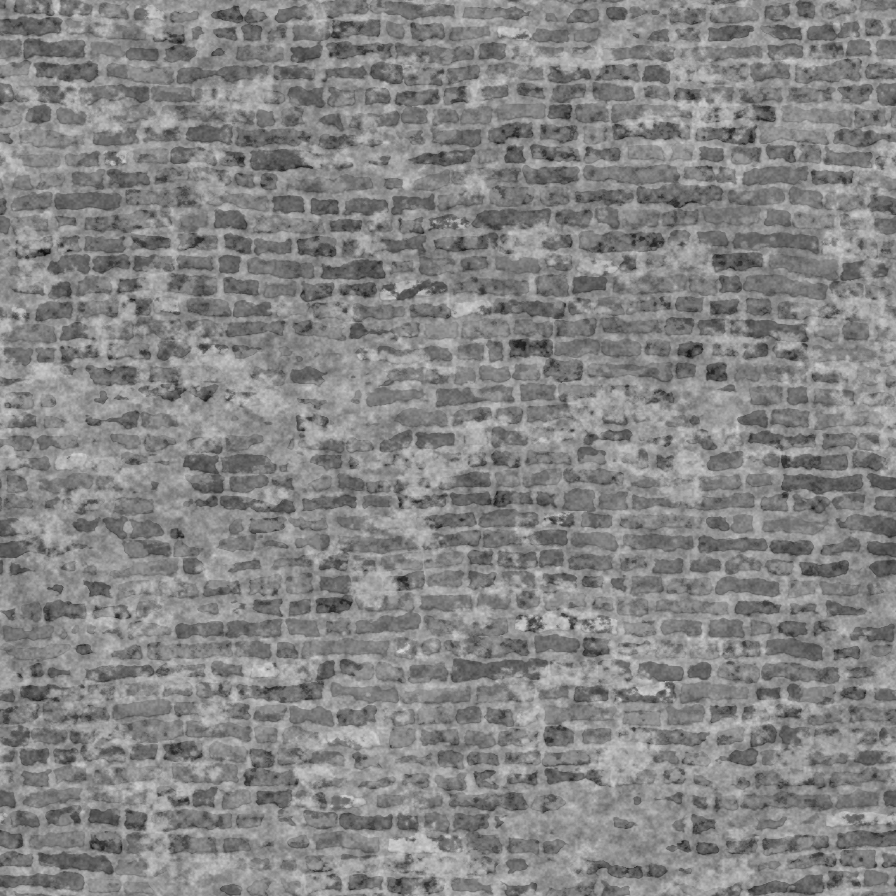
A Shadertoy shader for this texture:

```glsl
const vec2 GRID = vec2(12.0, 42.0); // brick pairs across, courses down

float hash(vec2 p) {
    vec3 q = fract(p.xyx * vec3(0.1031, 0.1030, 0.0973));
    q += dot(q, q.yzx + 33.33);
    return fract((q.x + q.y) * q.z);
}

// Value noise that wraps at the canvas edges
float noise(vec2 uv, vec2 cells) {
    vec2 p = uv * cells, i = floor(p), f = p - i;
    f = f * f * (3.0 - 2.0 * f);
    vec2 a = mod(i, cells), b = mod(i + 1.0, cells), seed = cells * 1.7;
    return mix(mix(hash(a + seed), hash(vec2(b.x, a.y) + seed), f.x),
               mix(hash(vec2(a.x, b.y) + seed), hash(b + seed), f.x), f.y);
}

float fbm(vec2 uv, vec2 cells) {
    float sum = 0.0, weight = 0.533;
    for (int i = 0; i < 4; i++) {
        sum += weight * noise(uv, cells);
        cells *= 2.0;
        weight *= 0.5;
    }
    return sum;
}

// Jittered position of the joint that starts a brick pair
float joint(float pair, float row) {
    return pair + 0.4 * (hash(vec2(mod(pair, GRID.x) + 40.0, row)) - 0.5);
}

// Signed distance to the nearest brick; also returns its id and local position
float brickDistance(vec2 uv, out vec2 id, out vec2 local) {
    float y = uv.y * GRID.y + 0.7 * (noise(uv, vec2(5, 6)) - 0.5)
            + 0.3 * (noise(uv, vec2(24, 30)) - 0.5);
    float row = mod(floor(y), GRID.y);
    float x = uv.x * GRID.x + 3.0 * hash(vec2(row, 7.0));
    float pair = floor(x);
    if (x < joint(pair, row)) pair -= 1.0;
    else if (x > joint(pair + 1.0, row)) pair += 1.0;

    // Most pairs split into two short bricks
    float left = joint(pair, row), right = joint(pair + 1.0, row);
    id = vec2(mod(pair, GRID.x), row);
    if (hash(id + 71.0) < 0.64) {
        float middle = mix(left, right, 0.5 + 0.25 * (hash(id + 13.0) - 0.5));
        if (x < middle) right = middle;
        else { left = middle; id.x += 0.5; }
    }
    id *= 2.0;

    local = vec2(x - 0.5 * (left + right), fract(y) - 0.5) / GRID;
    local.y += local.x * 0.07 * (hash(id + 5.0) - 0.5);
    vec2 halfSize = 0.5 * vec2(right - left, 1.0) / GRID
                  - 0.0027 - 0.0014 * vec2(hash(id + 23.0), hash(id + 37.0));
    vec2 q = abs(local) - halfSize + 0.003;
    return length(max(q, 0.0)) + min(max(q.x, q.y), 0.0) - 0.003;
}

void mainImage(out vec4 fragColor, in vec2 fragCoord) {
    vec2 uv = fragCoord / iResolution.xy;
    vec2 id, local;
    float d = brickDistance(uv, id, local);

    // Ragged edges, and patches where mortar has smeared over the bricks
    float rough = fbm(uv, vec2(70, 100)) - 0.5;
    float patches = smoothstep(0.46, 0.72, fbm(uv, vec2(5, 6)));
    float smear = smoothstep(0.42, 0.68, fbm(uv, vec2(26, 38)));
    d += 0.011 * rough + 0.015 * patches * smear;
    float soft = max(1.0 / iResolution.y, 0.0011);
    float brick = 1.0 - smoothstep(-soft, soft, d);

    float grain = fbm(uv, vec2(130, 150)) - 0.5;
    float fine = noise(uv, vec2(384)) - 0.5;
    float blotch = fbm(uv, vec2(40, 60)) - 0.5;

    // Brick faces: individual tone, pits and worn pale crusts
    float face = 0.445 + 0.14 * (hash(id + 3.0) - 0.5) + 0.16 * blotch;
    float pitted = hash(id + 91.0);
    face += (0.12 + 0.25 * pitted) * grain;
    face -= 0.1 * pitted * smoothstep(0.1, 0.25, -grain);
    float crust = smoothstep(0.0, 0.14, blotch + 0.5 * grain);
    face = mix(face, 0.6, 0.6 * crust * smoothstep(0.4, 0.9, hash(id + 57.0)));
    float whitewash = step(0.955, hash(id + 19.0)) * smoothstep(-0.16, 0.04, blotch + 0.6 * grain);
    face = mix(face, 0.76 + 0.25 * grain, 0.85 * whitewash);

    // Mortar with sandy grain
    float mortar = 0.595 + 0.2 * blotch + 0.28 * grain;
    float tone = mix(mortar, face, brick);

    // Shaded lower edges, lit upper edges
    float edge = exp(-pow(d / 0.0016, 2.0));
    tone -= edge * (0.035 + 0.05 * smoothstep(0.003, -0.006, local.y));
    tone += 0.03 * edge * smoothstep(0.004, 0.008, local.y);

    // Lime bloom, soot and fine surface texture
    float bloom = smoothstep(0.59, 0.74, fbm(uv, vec2(17, 29)) + 0.25 * grain);
    tone = mix(tone, 0.73 + 0.2 * grain, 0.65 * bloom);
    tone += 0.14 * (fbm(uv, vec2(4, 7)) - 0.5) + 0.09 * fine;
    fragColor = vec4(vec3(clamp(tone, 0.0, 1.0)), 1.0);
}
```
